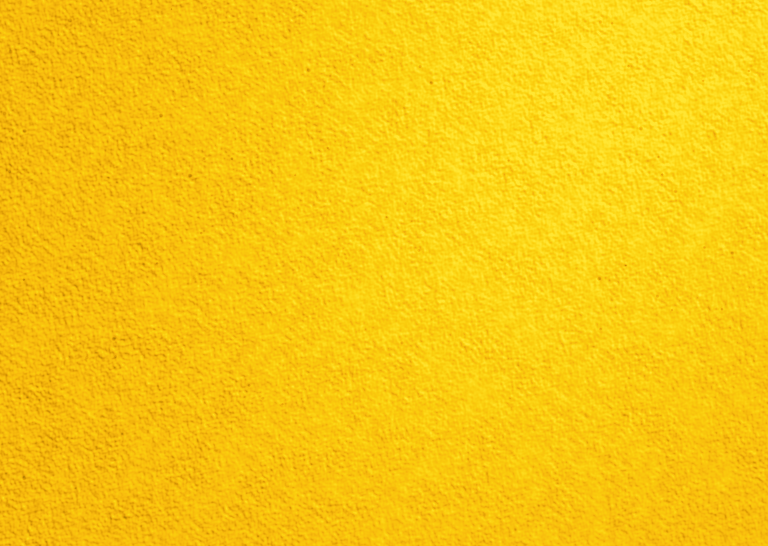
This texture is drawn by a Shadertoy shader. Its source:

```glsl
// Yellow painted plaster: a fine gradient-noise height field is lit from the
// upper right, laid over a broad soft glow, dotted with sparse pits, then
// coloured by a ramp from ochre shadow to pale yellow highlight.

// Paint ramp; the green channel also serves as the tone scale
const vec3 SHADOW = vec3(0.88, 0.62, 0.02);
const vec3 BROWN  = vec3(0.93, 0.68, 0.04);
const vec3 OCHRE  = vec3(0.97, 0.73, 0.05);
const vec3 YELLOW = vec3(0.98, 0.80, 0.05);
const vec3 LIGHT  = vec3(0.99, 0.85, 0.10);
const vec3 GLARE  = vec3(1.00, 0.90, 0.20);

// Broad light, in canvas fractions
const float BASE_TONE = 0.718;
const vec2  GLOW_POS = vec2(0.86, 1.00);
const vec2  GLOW_SIZE = vec2(0.50, 0.60);
const float GLOW_GAIN = 0.13;
const vec2  FILL_POS = vec2(0.60, 0.40);
const vec2  FILL_SIZE = vec2(0.38, 0.50);
const float FILL_GAIN = 0.066;

// Relief, in cells per canvas height
const float GRAIN_FREQ = 116.0;
const float GRAIN_GAIN = 0.108;
const float GRAIN_STEP = 0.25;
const float FINE_SCALE = 1.65;
const float FINE_SHARE = 0.55;
const vec2  LIGHT_DIR = vec2(0.6, 0.8);
const float CREVICE_GAIN = 1.12;
const float CREST_GAIN = 0.85;
const float DEEP_LEVEL = 0.45;
const float DEEP_GAIN = 0.6;

// Unevenness of the coat, in cells per canvas height
const float LUMP_FREQ = 46.0;
const float LUMP_GAIN = 0.060;
const float PATCH_FREQ = 14.0;
const float PATCH_GAIN = 0.028;
const float PATCH_ROUGHNESS = 0.6;

// Pits
const float PIT_FREQ = 36.0;
const float PIT_SHARE = 0.035;
const float PIT_RADIUS = 0.10;
const float PIT_DEPTH = 0.14;

const mat2 TURN = mat2(0.8, 0.6, -0.6, 0.8);

float hash(vec2 p) {
    vec3 q = fract(p.xyx * 0.1031);
    q += dot(q, q.yzx + 33.33);
    return fract((q.x + q.y) * q.z);
}

// Dot product of a random unit gradient with the offset from its corner
float corner(vec2 cell, vec2 offset) {
    float angle = 6.2832 * hash(cell);
    return dot(vec2(cos(angle), sin(angle)), offset);
}

float gradientNoise(vec2 p) {
    vec2 cell = floor(p);
    vec2 f = fract(p);
    vec2 w = f * f * f * (f * (f * 6.0 - 15.0) + 10.0);
    vec2 e = vec2(1.0, 0.0);
    float low = mix(corner(cell, f), corner(cell + e, f - e), w.x);
    float high = mix(corner(cell + e.yx, f - e.yx), corner(cell + 1.0, f - 1.0), w.x);
    return mix(low, high, w.y);
}

// Plaster height: two turned octaves hide the grid
float plaster(vec2 p) {
    vec2 q = TURN * p + 300.0;
    return gradientNoise(q) + FINE_SHARE * gradientNoise(TURN * q * FINE_SCALE + 71.0);
}

// Slopes that face the light come out positive; steep shadows deepen
float relief(vec2 p) {
    vec2 offset = LIGHT_DIR * GRAIN_STEP;
    float slope = plaster(p - offset) - plaster(p + offset);
    float deep = max(-slope - DEEP_LEVEL, 0.0);
    return slope * (slope < 0.0 ? CREVICE_GAIN : CREST_GAIN) - DEEP_GAIN * deep;
}

float softSpot(vec2 uv, vec2 center, vec2 size) {
    vec2 d = (uv - center) / size;
    return exp(-dot(d, d));
}

// Scattered small holes, each kept inside its own cell
float pits(vec2 p, float share) {
    vec2 cell = floor(p);
    vec2 center = 0.25 + 0.5 * vec2(hash(cell + 17.0), hash(cell + 59.0));
    float radius = PIT_RADIUS * mix(0.6, 1.4, hash(cell + 83.0));
    float hole = 1.0 - smoothstep(0.4, 1.4, length(fract(p) - center) / radius);
    return hole * step(hash(cell + 131.0), share);
}

// Blend towards the upper colour as the tone climbs from one to the other
vec3 rampStep(vec3 color, vec3 lower, vec3 upper, float tone) {
    return mix(color, upper, clamp((tone - lower.g) / (upper.g - lower.g), 0.0, 1.0));
}

vec3 paint(float tone) {
    vec3 color = SHADOW * min(1.0, tone / SHADOW.g);
    color = rampStep(color, SHADOW, BROWN, tone);
    color = rampStep(color, BROWN, OCHRE, tone);
    color = rampStep(color, OCHRE, YELLOW, tone);
    color = rampStep(color, YELLOW, LIGHT, tone);
    return rampStep(color, LIGHT, GLARE, tone);
}

void mainImage(out vec4 fragColor, in vec2 fragCoord) {
    vec2 uv = fragCoord / iResolution.xy;
    vec2 p = fragCoord / iResolution.y;

    // Broad light
    float tone = BASE_TONE + GLOW_GAIN * softSpot(uv, GLOW_POS, GLOW_SIZE)
        + FILL_GAIN * softSpot(uv, FILL_POS, FILL_SIZE);

    // Uneven coat
    float patches = gradientNoise(TURN * p * PATCH_FREQ + 40.0);
    tone += PATCH_GAIN * patches + LUMP_GAIN * gradientNoise(TURN * p * LUMP_FREQ + 90.0);

    // Grain, rougher in patches and towards the left
    float roughness = mix(1.15, 0.88, smoothstep(0.0, 0.7, uv.x)) - PATCH_ROUGHNESS * patches;
    tone += GRAIN_GAIN * roughness * relief(p * GRAIN_FREQ);

    // Pits, more frequent towards the upper left
    float share = PIT_SHARE * mix(0.3, 1.3, uv.y * (1.0 - 0.7 * uv.x));
    tone -= PIT_DEPTH * pits(p * PIT_FREQ, share);

    fragColor = vec4(paint(tone), 1.0);
}
```
